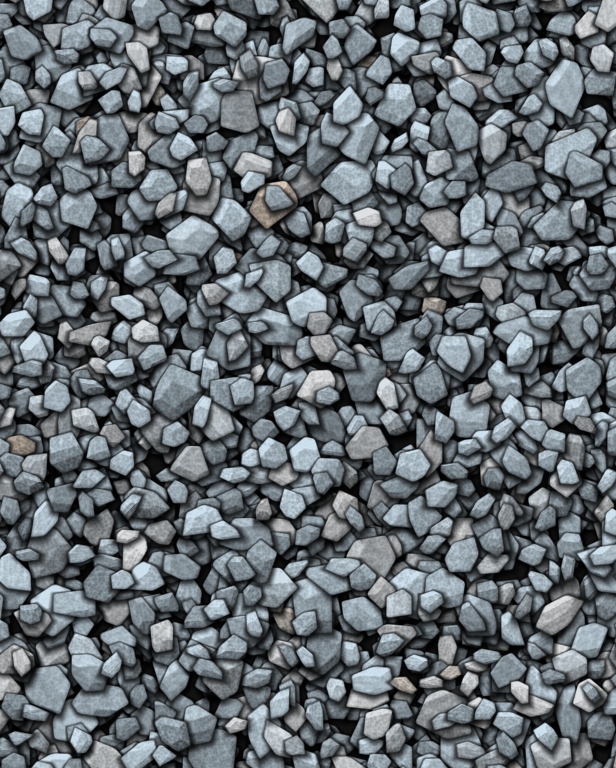
This texture is drawn by a WebGL 2 fragment shader. Its source:

```glsl
#version 300 es
precision highp float;

uniform vec2 u_resolution;
out vec4 fragColor;

// Lengths are fractions of the canvas height
const int LAYERS = 7;
const float CELL_SIZE[LAYERS] = float[](0.046, 0.038, 0.052, 0.036, 0.066, 0.050, 0.037);
const float PRESENCE[LAYERS] = float[](1.0, 1.0, 0.9, 0.65, 0.62, 0.42, 0.30);
const float EXPOSURE[LAYERS] = float[](0.70, 0.82, 0.92, 0.95, 1.0, 1.02, 1.02);
const int SIDES = 6;
const float TAU = 6.28318;
const vec2 LIGHT = vec2(-0.35, 0.94);
const float SHADOW_WIDTH = 0.0070;
const float SHADOW_FLOOR = 0.15;
const float BASE_TONE = 0.635;
const float TONE_SPREAD = 0.24;
const float FACET_CONTRAST = 0.22;
const float GRAIN = 0.22;
const vec3 GAP_COLOR = vec3(0.07, 0.07, 0.072);
const vec3 COOL_TINT = vec3(0.915, 1.0, 1.055);
const vec3 NEUTRAL_TINT = vec3(0.99, 1.0, 1.01);
const vec3 WARM_TINT = vec3(1.09, 1.0, 0.92);

vec3 hash3(vec2 p) {
    vec3 q = fract(p.xyx * vec3(0.1031, 0.1030, 0.0973));
    q += dot(q, q.yxz + 33.33);
    return fract((q.xxy + q.yzz) * q.zyx);
}

mat2 rotation(float a) {
    float c = cos(a), s = sin(a);
    return mat2(c, s, -s, c);
}

float smoothMax(float a, float b, float k) {
    float h = max(k - abs(a - b), 0.0) / k;
    return max(a, b) + h * h * k * 0.25;
}

// Distance to the nearest scattered point
float cellular(vec2 p) {
    vec2 cell = floor(p), f = fract(p);
    float nearest = 2.0;
    for (int y = -1; y <= 1; y++)
    for (int x = -1; x <= 1; x++) {
        vec2 o = vec2(x, y);
        nearest = min(nearest, length(o + hash3(cell + o).xy - f));
    }
    return nearest;
}

// Angular outline with chamfered sides: x = distance, y = facet light
vec2 stoneShape(vec2 q, vec2 light, vec2 seed) {
    float outline = -2.0, ridge = 0.0, facet = 0.0;
    for (int i = 0; i < SIDES; i++) {
        vec3 h = hash3(seed + vec2(i * 17 + 5, i * 29 + 3));
        float angle = (float(i) + 0.65 * (h.x - 0.5)) * TAU / float(SIDES);
        vec2 normal = vec2(cos(angle), sin(angle));
        float reach = mix(0.68, 1.05, h.y);
        float along = dot(q, normal);
        outline = smoothMax(outline, along - reach, 0.14);
        float chamfer = along - reach * mix(0.2, 1.25, h.z);
        float slope = dot(normal, light) * mix(0.35, 1.1, fract(h.z * 7.0 + h.x));
        facet = mix(facet, slope, smoothstep(-0.06, 0.06, chamfer - ridge));
        ridge = max(ridge, chamfer);
    }
    return vec2(outline, facet);
}

// Lays one layer of stones and their shadows over the color below
vec3 layStones(vec3 color, vec2 p, int layer, float grain, float pixel) {
    float size = CELL_SIZE[layer];
    mat2 turn = rotation(float(layer) * 1.3 + 0.4);
    vec2 g = turn * p / size;
    vec2 light = turn * LIGHT;
    vec2 cell = floor(g);
    for (int y = -1; y <= 1; y++)
    for (int x = -1; x <= 1; x++) {
        vec2 id = cell + vec2(x, y);
        vec2 seed = id + float(layer) * vec2(137.0, 71.0) + 211.0;
        vec3 place = hash3(seed), form = hash3(seed + 47.0), look = hash3(seed + 91.0);
        if (place.z > PRESENCE[layer]) continue;

        // Local frame, squashed along one axis
        vec2 away = g - id - mix(vec2(0.18), vec2(0.82), place.xy);
        float radius = mix(0.40, 0.58, form.x);
        float aspect = mix(0.52, 1.0, form.y);
        mat2 spin = rotation(form.z * TAU);
        vec2 q = spin * away / radius;
        q.y /= aspect;
        vec2 shape = stoneShape(q, spin * light, seed);
        float d = shape.x * radius * aspect * size;

        // Contact shadow, wider on the unlit side
        float unlit = -dot(away, light) / max(length(away), 0.001);
        float shade = smoothstep(-0.001, SHADOW_WIDTH * (1.0 + 0.6 * unlit), d);
        color *= mix(SHADOW_FLOOR, 1.0, shade);

        // Facets, veins, grain and a darker rim
        float tone = BASE_TONE + TONE_SPREAD * (look.x - 0.5) + FACET_CONTRAST * shape.y;
        tone += 0.025 * sin(8.0 * q.x + 3.0 * sin(4.0 * q.y + look.y * TAU));
        tone += 0.015 * sin(19.0 * q.y + 5.0 * q.x + look.z * TAU);
        tone += grain * mix(0.6, 1.2, look.z) + 0.08 * smoothstep(0.85, 0.97, look.y);
        tone *= EXPOSURE[layer] * mix(0.86 - 0.12 * unlit, 1.0, smoothstep(0.0, -0.004, d));
        vec3 tint = mix(COOL_TINT, NEUTRAL_TINT, smoothstep(0.70, 0.95, look.y));
        tint = mix(tint, WARM_TINT, smoothstep(0.975, 1.0, look.z));
        color = mix(color, clamp(tone, 0.05, 0.88) * tint, smoothstep(pixel, -pixel, d));
    }
    return color;
}

void main() {
    vec2 p = gl_FragCoord.xy / u_resolution.y;
    float pixel = 0.9 / u_resolution.y;
    float grain = GRAIN * (0.65 * cellular(p * 250.0) + 0.35 * cellular(p * 120.0) - 0.45);
    vec3 color = GAP_COLOR;
    for (int i = 0; i < LAYERS; i++) color = layStones(color, p, i, grain, pixel);
    fragColor = vec4(color, 1.0);
}
```
